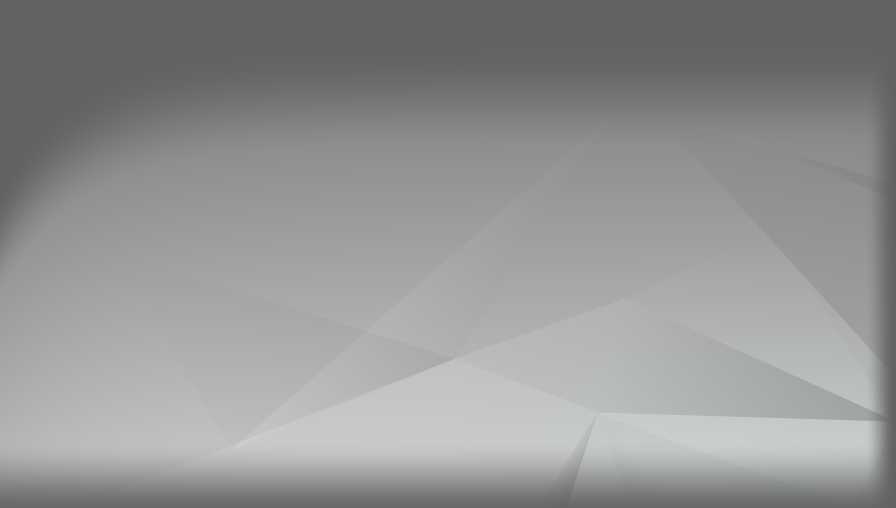
Write a WebGL 1 fragment shader that draws this background.

```glsl
precision highp float;
// A grey studio backdrop with faint folded planes fanning out at lower right.
// A vertical ramp is shaded by triangles whose tone is blended between their
// corners, then everything sinks into a soft dark frame.

#define FRAME_GREY 0.385
#define FLOOR_LIGHT 0.81
#define LIGHT_FALL 0.35
#define TOP_FADE vec2(0.70, 0.92)
#define BOTTOM_FADE vec2(-0.02, 0.135)
#define RIGHT_FADE 0.035
#define CORNER_SHADE 0.29
#define LEFT_SHADE 0.06
#define COOL_TINT vec3(0.985, 1.0, 1.005)

uniform vec2 u_resolution;

float cross2(vec2 a, vec2 b) {
  return a.x * b.y - a.y * b.x;
}

// Smooth-edged triangle; tone holds the brightness change at a, b and c.
float facet(vec2 p, vec2 a, vec2 b, vec2 c, vec3 tone) {
  p *= u_resolution;
  a *= u_resolution;
  b *= u_resolution;
  c *= u_resolution;
  float area = cross2(b - a, c - a);
  vec3 weight = vec3(cross2(c - b, p - b), cross2(a - c, p - c), cross2(b - a, p - a)) / area;
  vec3 inset = weight * abs(area) / vec3(length(c - b), length(a - c), length(b - a));
  vec3 cover = clamp(inset + 0.5, 0.0, 1.0);
  return cover.x * cover.y * cover.z * dot(weight, tone);
}

// Sum of all folded planes, in fractions of the canvas.
float folds(vec2 p) {
  vec2 crossing = vec2(0.508, 0.294);
  vec2 fan = vec2(0.667, 0.188);
  vec2 ridge = vec2(0.697, 0.412);
  vec2 foot = vec2(0.258, 0.114);
  vec2 tip = vec2(1.0, 0.170);

  // Pale planes on the left
  float tone = facet(p, vec2(0.68, 0.77), foot, crossing, vec3(0.008, 0.032, -0.012));
  tone += facet(p, vec2(0.13, 0.50), crossing, foot, vec3(0.0, -0.03, -0.012));

  // Bright floor and the wedge that cuts over it
  tone += facet(p, crossing, vec2(0.10, 0.015), vec2(0.952, 0.0), vec3(0.05, 0.015, 0.0));
  tone += facet(p, crossing, ridge, fan, vec3(0.03, 0.03, 0.0));
  tone += facet(p, ridge, tip, fan, vec3(0.03, -0.12, 0.0));
  tone += facet(p, ridge, vec2(0.86, 0.55), tip, vec3(0.012, 0.0, 0.02));
  tone += facet(p, fan, tip, vec2(0.952, 0.0), vec3(0.05, 0.03, 0.03));

  // Shaded planes at the upper right
  tone += facet(p, vec2(0.738, 0.765), vec2(1.0, 0.257), vec2(1.0, 0.64), vec3(0.0, -0.08, -0.03));
  tone += facet(p, vec2(0.80, 0.755), vec2(1.0, 0.605), vec2(1.0, 0.80), vec3(0.0, -0.03, 0.0));

  // Narrow creases below the fan point
  tone += facet(p, fan, vec2(0.60, 0.0), vec2(0.632, 0.0), vec3(-0.04, -0.03, -0.16));
  tone += facet(p, fan, vec2(0.705, 0.0), vec2(0.76, 0.0), vec3(0.0, -0.035, 0.0));
  return tone;
}

void main() {
  vec2 p = gl_FragCoord.xy / u_resolution;

  // Backdrop ramp, dimmer toward the left
  float light = FLOOR_LIGHT - LIGHT_FALL * p.y - LEFT_SHADE * exp(-p.x / 0.12);
  light += folds(p);

  // Soft frame, with the upper left corner rounded away
  float lift = p.y + CORNER_SHADE * exp(-p.x / 0.09);
  float open = 1.0 - smoothstep(TOP_FADE.x, TOP_FADE.y, lift);
  open *= smoothstep(BOTTOM_FADE.x, BOTTOM_FADE.y, p.y);
  open *= smoothstep(0.0, RIGHT_FADE, 1.0 - p.x);
  float grey = mix(FRAME_GREY, light, open);

  // Cool cast over the lower right planes
  float cool = smoothstep(0.3, 0.8, p.x) * (1.0 - smoothstep(0.2, 0.6, p.y));
  gl_FragColor = vec4(grey * mix(vec3(1.0), COOL_TINT, cool), 1.0);
}
```
